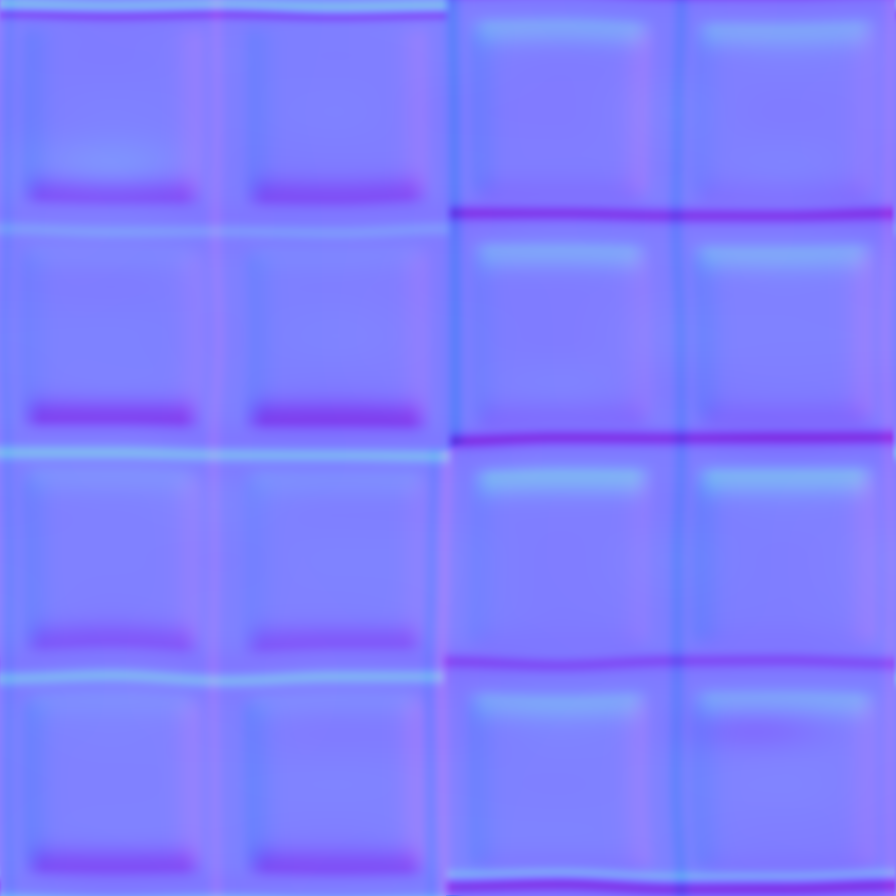
Give the GLSL for this texture map, as a WebGL 1 fragment shader.

```glsl
precision highp float;
uniform vec2 u_resolution;

const float TILES = 4.0;
const float BEVEL_INSET = 0.13;      // bevel ridge, in tile widths from the joint
const float BEVEL_OUTER = 0.034;     // falloff toward the joint
const float BEVEL_INNER = 0.060;     // falloff toward the tile centre
const float JOINT_WIDTH = 0.026;
const float WARP = 0.014;
const float RIPPLE = 0.035;

// Slopes per row, bottom to top, for the left and right halves
const vec4 JOINT_LEFT = vec4(0.44, 0.40, 0.42, 0.22);
const vec4 JOINT_RIGHT = vec4(-0.48, -0.32, -0.50, -0.46);
const vec4 FOOT_LEFT = vec4(-0.36, -0.28, -0.45, -0.34);
const vec4 FOOT_RIGHT = vec4(-0.06, -0.05, -0.14, -0.10);
const vec4 HEAD_LEFT = vec4(0.10, 0.12, 0.06, 0.00);
const vec4 HEAD_RIGHT = vec4(0.27, 0.38, 0.29, 0.28);
// Slopes and offsets of the upright joints, left to right
const vec4 UPRIGHT_SLOPE = vec4(0.14, 0.13, 0.18, -0.19);
const vec4 UPRIGHT_SHIFT = vec4(-0.035, -0.035, -0.015, 0.030);

float hash(vec2 p) {
  return fract(sin(dot(p, vec2(127.1, 311.7))) * 43758.5453);
}

// Value noise that wraps after the given number of cells
float noise(vec2 p, float period) {
  vec2 i = floor(p);
  vec2 f = fract(p);
  f = f * f * (3.0 - 2.0 * f);
  vec2 a = mod(i, period);
  vec2 b = mod(i + 1.0, period);
  return mix(mix(hash(a), hash(vec2(b.x, a.y)), f.x),
             mix(hash(vec2(a.x, b.y)), hash(b), f.x), f.y) * 2.0 - 1.0;
}

float pick(vec4 values, float i) {
  return dot(values, 1.0 - step(0.5, abs(vec4(0.0, 1.0, 2.0, 3.0) - i)));
}

float band(float d, float width) {
  return exp(-0.5 * d * d / (width * width));
}

float bevel(float fromEdge) {
  float d = fromEdge - BEVEL_INSET;
  return band(d, d > 0.0 ? BEVEL_INNER : BEVEL_OUTER);
}

// Fades a bevel out toward the corners of its tile
float span(float t) {
  return smoothstep(0.06, 0.20, t) * smoothstep(0.06, 0.20, 1.0 - t);
}

float glow(vec2 d, vec2 size) {
  d /= size;
  return exp(-0.5 * dot(d, d));
}

void main() {
  vec2 p = gl_FragCoord.xy / u_resolution * TILES;
  vec2 warp = vec2(noise(p * 2.0, 8.0), noise(p * 2.0 + 3.0, 8.0));
  vec2 q = mod(p + WARP * warp, TILES);

  vec2 tile = floor(q);
  vec2 t = q - tile;
  vec2 nearest = floor(q + 0.5);
  vec2 d = q - nearest;
  vec2 joint = mod(nearest, TILES);

  // Smooth switches between the halves
  float right = smoothstep(1.965, 2.025, q.x) * (1.0 - smoothstep(3.97, 4.0, q.x));
  float upper = smoothstep(1.98, 2.04, q.y);
  float seam = 1.0 - step(0.5, joint.y);
  float vary = mix(0.65, 1.25, hash(tile + 7.0));

  // Pillowed tile faces
  float foot = mix(pick(FOOT_LEFT, tile.y), pick(FOOT_RIGHT, tile.y), right);
  float head = mix(pick(HEAD_LEFT, tile.y), pick(HEAD_RIGHT, tile.y), right);
  vec2 slope = vec2(0.0);
  slope.y += (foot * bevel(t.y) + head * bevel(1.0 - t.y)) * span(t.x);
  slope.x += vary * (0.13 * bevel(1.0 - t.x) - 0.12 * bevel(t.x)) * span(t.y);

  // Level joints: a lit step on the left, a shaded step on the right
  slope.y += (1.0 - right) * pick(JOINT_LEFT, joint.y) * band(d.y + 0.028, JOINT_WIDTH);
  slope.y += right * pick(JOINT_RIGHT, joint.y) * band(d.y - 0.040, JOINT_WIDTH);
  slope.y -= 0.06 * band(d.y, 0.07);

  // Second lip beside the outer seam
  slope.y += seam * mix(-0.36 * band(d.y + 0.070, 0.020),
                        0.30 * band(d.y - 0.092, 0.022), right);

  // Upright joints, with the middle one flipping in the upper half
  float middle = 1.0 - step(0.5, abs(joint.x - 2.0));
  float flip = middle * upper;
  float upright = mix(pick(UPRIGHT_SLOPE, joint.x), -0.25, flip);
  float shift = mix(pick(UPRIGHT_SHIFT, joint.x), 0.020, flip);
  slope.x += upright * band(d.x - shift, JOINT_WIDTH);
  slope.x -= 0.10 * (1.0 - step(0.5, joint.x)) * band(d.x - 0.030, 0.022);
  slope.x -= 0.10 * middle * (1.0 - upper) * band(d.x + 0.075, 0.022);

  // Uneven faces and two shallow dents
  vec2 ripple = vec2(noise(p * vec2(3.0, 2.0), 12.0), noise(p * vec2(2.0, 4.0) + 5.0, 16.0));
  slope += RIPPLE * ripple * vec2(0.4, 1.0);
  slope.y += 0.14 * glow(q - vec2(0.50, 3.27), vec2(0.24, 0.09));
  slope.y -= 0.19 * glow(q - vec2(3.38, 0.75), vec2(0.22, 0.07));

  vec3 normal = vec3(slope, sqrt(max(1.0 - dot(slope, slope), 0.0)));
  gl_FragColor = vec4(normal * 0.5 + 0.5, 1.0);
}
```
